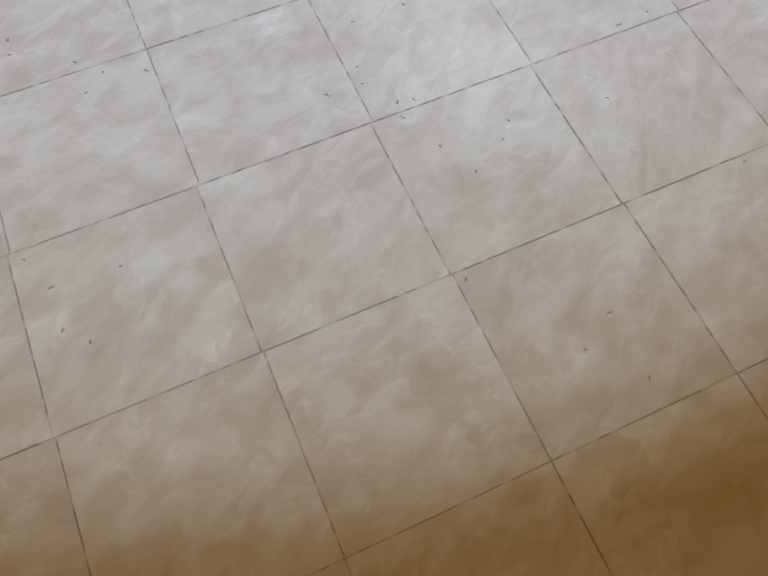
Write a WebGL 1 fragment shader that draws this texture.

```glsl
precision highp float;
// Square marbled vinyl floor tiles seen obliquely, pale in daylight and brown in shadow.
uniform vec2 u_resolution;

// Floor plane: a grid corner, the two tile edges and the perspective terms
const vec2 CORNER = vec2(0.7847, 0.4757);
const vec2 EDGE_U = vec2(0.3490, -0.1059);
const vec2 EDGE_V = vec2(0.0717, 0.2408);
const vec2 PERSPECTIVE = vec2(0.047, -0.105);

const float SEAM_HALF_WIDTH = 0.0015;
const float SEAM_BLUR = 0.0019;
const float SEAM_JOG = 0.02;        // misalignment between tile rows
const vec2 STROKE_SCALE = vec2(7.5, 12.5); // along and across the strokes
const float STROKE_ANGLE = -0.42;
const float STROKE_SPREAD = 0.7;
const float SCUFF_CELLS = 9.0;      // scuff cells along one tile
const float SCUFF_CHANCE = 0.22;

const vec3 DAYLIGHT = vec3(0.70, 0.69, 0.69);
const vec3 PALE = vec3(0.65, 0.63, 0.60);
const vec3 BEIGE = vec3(0.61, 0.56, 0.51);
const vec3 TAN = vec3(0.55, 0.48, 0.40);
const vec3 OCHRE = vec3(0.49, 0.40, 0.28);
const vec3 SHADOW = vec3(0.45, 0.34, 0.20);
const vec3 MARBLE_TINT = vec3(0.070, 0.092, 0.108);
const vec3 SEAM_TINT = vec3(0.70, 0.69, 0.70);
const vec3 SCUFF_TINT = vec3(0.74, 0.75, 0.78);

float cross2(vec2 a, vec2 b) { return a.x * b.y - a.y * b.x; }

mat2 rotation(float angle) {
  float c = cos(angle), s = sin(angle);
  return mat2(c, -s, s, c);
}

float hash(vec2 p) {
  vec3 q = fract(p.xyx * vec3(0.1031, 0.1030, 0.0973));
  q += dot(q, q.yzx + 33.33);
  return fract((q.x + q.y) * q.z);
}

float noise(vec2 p) {
  vec2 i = floor(p), f = fract(p);
  f = f * f * (3.0 - 2.0 * f);
  return mix(mix(hash(i), hash(i + vec2(1.0, 0.0)), f.x),
             mix(hash(i + vec2(0.0, 1.0)), hash(i + 1.0), f.x), f.y);
}

float fbm(vec2 p) {
  float sum = 0.0, amp = 0.5;
  for (int i = 0; i < 4; i++) {
    sum += amp * noise(p);
    p = mat2(1.8, 0.7, -0.7, 1.8) * p + 7.3;
    amp *= 0.55;
  }
  return sum / 1.01;
}

// Overlapping short dabs: each has one crisp edge and fades along its length
float dabs(vec2 q) {
  float tone = 0.0;
  for (int i = 0; i < 3; i++) {
    float edge = noise(q) + 0.35 * (noise(q * 2.7 + 9.0) - 0.5);
    float fade = smoothstep(0.9, 0.45, edge);
    float shade = noise(q * 0.6 + 23.0) - 0.38;
    tone += smoothstep(0.47, 0.56, edge) * (0.3 + 0.7 * fade) * shade;
    q = mat2(1.2, 0.3, -0.3, 1.2) * q + 13.7;
  }
  return tone;
}

// Marbling of one tile, about -0.5 to 0.5
float marble(vec2 p, float angle) {
  vec2 q = rotation(angle) * p * STROKE_SCALE.x;
  q.y *= STROKE_SCALE.y / STROKE_SCALE.x;
  q += 0.9 * (vec2(noise(q * 0.8 + 3.1), noise(q * 0.8 + 17.7)) - 0.5);
  float clouds = fbm(p * 3.4 + 60.0) - 0.5;
  float blotches = smoothstep(0.25, 0.75, fbm(q * 0.8)) - 0.5;
  return 0.75 * clouds + 0.5 * blotches + 0.65 * dabs(q) - 0.04;
}

// Light falls off from the top towards the lower right
vec3 floorLight(vec2 s) {
  float t = s.y + 0.17 * s.x * s.x;
  t += 0.12 * (1.0 - smoothstep(0.0, 0.7, s.x)) * (1.0 - s.y);
  vec3 c = mix(DAYLIGHT, PALE, smoothstep(0.22, 0.57, t));
  c = mix(c, BEIGE, smoothstep(0.55, 0.80, t));
  c = mix(c, TAN, smoothstep(0.79, 0.92, t));
  c = mix(c, OCHRE, smoothstep(0.90, 1.01, t));
  c = mix(c, SHADOW, smoothstep(0.99, 1.10, t));
  vec2 glare = (s - vec2(0.83, 0.05)) / vec2(0.22, 0.16);
  return c + vec3(0.045, 0.05, 0.055) * exp(-dot(glare, glare));
}

// Short grey marks, gathered in a few patches
float scuffs(vec2 g) {
  vec2 p = g * SCUFF_CELLS, cell = floor(p);
  float chance = SCUFF_CHANCE * smoothstep(0.62, 0.9, noise(g * 1.7 + 5.0));
  float present = step(hash(cell + 61.0), chance);
  vec2 d = fract(p) - 0.35 - 0.3 * vec2(hash(cell + 11.0), hash(cell + 29.0));
  d = rotation(6.283 * hash(cell + 43.0)) * d;
  d += 0.12 * (vec2(noise(p * 9.0), noise(p * 9.0 + 9.0)) - 0.5);
  float size = mix(0.08, 0.2, hash(cell + 83.0));
  return present * (1.0 - smoothstep(0.2, 1.4, length(d / vec2(size, 0.07))));
}

void main() {
  float pixel = 1.0 / u_resolution.y;
  vec2 s = gl_FragCoord.xy * pixel;
  s.y = 1.0 - s.y;

  // Canvas point to tile coordinates
  vec2 a = EDGE_U - PERSPECTIVE.x * s, b = EDGE_V - PERSPECTIVE.y * s;
  float area = cross2(a, b);
  vec2 g = vec2(cross2(s - CORNER, b), cross2(a, s - CORNER)) / area;
  float depth = 1.0 + dot(PERSPECTIVE, g);
  g.x += SEAM_JOG * (hash(vec2(floor(g.y) + 20.0, 3.0)) - 0.5);
  vec2 tile = floor(g) + 20.0;

  // Each tile is cut from a different part of the marble
  vec2 cut = 20.0 + 40.0 * vec2(hash(tile), hash(tile + 7.0));
  float angle = STROKE_ANGLE + STROKE_SPREAD * (hash(tile + 33.0) - 0.5);
  vec3 light = floorLight(s);
  float tone = marble(fract(g) + cut, angle) + 0.12 * (hash(tile + 15.0) - 0.5);
  vec3 color = light + MARBLE_TINT * tone * (light.r / DAYLIGHT.r);
  color *= mix(vec3(1.0), SCUFF_TINT, scuffs(g + 20.0));

  // Seams, soft and partly worn away, with distance measured on the canvas
  vec2 toSeam = abs(fract(g + 0.5) - 0.5) * abs(area) / (depth * vec2(length(b), length(a)));
  float halfWidth = SEAM_HALF_WIDTH / depth;
  float blur = max(SEAM_BLUR, 0.7 * pixel);
  vec2 seam = 1.0 - smoothstep(halfWidth - blur, halfWidth + blur, toSeam);
  vec2 side = floor(g + 0.5) + 20.0;
  seam *= 0.65 + 0.35 * vec2(hash(vec2(side.x, tile.y)), hash(vec2(tile.x, side.y) + 70.0));
  float wear = mix(0.35, 1.0, smoothstep(0.2, 0.65, noise(g * 22.0 + 440.0)));
  color *= mix(vec3(1.0), SEAM_TINT, max(seam.x, seam.y) * wear);
  gl_FragColor = vec4(color, 1.0);
}
```
